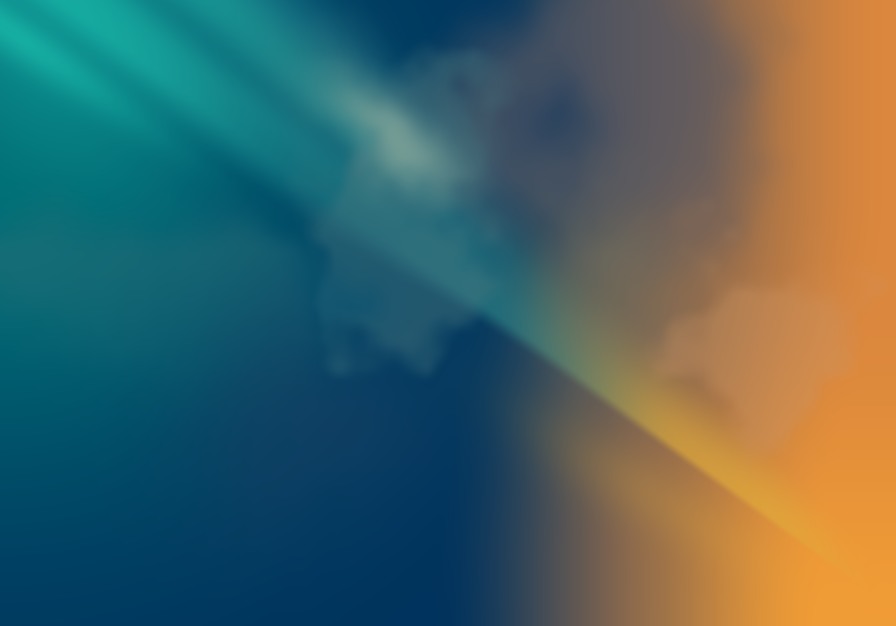
Reproduce this background procedurally as a WebGL 1 fragment shader.

```glsl
precision highp float;
// Soft teal-to-orange sky crossed by a fan of light from upper left to lower right.
// A cool/warm gradient is lit by rays measured as slopes about one apex,
// then veiled with elliptical clouds whose rims and density follow noise.
uniform vec2 u_resolution;

const float ASPECT = 1.43;
const vec2 APEX = vec2(1.673, -0.152);

const vec3 NAVY = vec3(0.0, 0.19, 0.36);
const vec3 SEA = vec3(0.0, 0.43, 0.46);
const vec3 TEAL = vec3(0.09, 0.70, 0.65);
const vec3 LAGOON = vec3(0.15, 0.52, 0.54);
const vec3 AZURE = vec3(0.07, 0.44, 0.55);
const vec3 GOLD = vec3(0.88, 0.67, 0.23);
const vec3 BROWN = vec3(0.50, 0.39, 0.31);
const vec3 ORANGE = vec3(0.86, 0.53, 0.24);
const vec3 AMBER = vec3(0.94, 0.61, 0.21);
const vec3 MIST = vec3(0.56, 0.68, 0.62);
const vec3 SLATE = vec3(0.33, 0.34, 0.39);

float hash(vec2 p) {
  vec3 q = fract(vec3(p.xyx) * 0.1031);
  q += dot(q, q.yzx + 33.33);
  return fract((q.x + q.y) * q.z);
}

float noise(vec2 p) {
  vec2 i = floor(p);
  vec2 f = fract(p);
  f = f * f * (3.0 - 2.0 * f);
  float low = mix(hash(i), hash(i + vec2(1.0, 0.0)), f.x);
  float high = mix(hash(i + vec2(0.0, 1.0)), hash(i + 1.0), f.x);
  return mix(low, high, f.y);
}

float fbm(vec2 p) {
  float sum = 0.0;
  float amp = 0.5;
  for (int i = 0; i < 3; i++) {
    sum += amp * noise(p);
    p = p * 2.03 + 7.1;
    amp *= 0.45;
  }
  return sum;
}

float bell(float x, float center, float width) {
  float d = (x - center) / width;
  return exp(-d * d);
}

// Elliptical soft spot, tilted by an angle in radians
float spot(vec2 p, vec2 center, vec2 radius, float angle) {
  float c = cos(angle);
  float s = sin(angle);
  vec2 d = p - center;
  d = vec2(c * d.x + s * d.y, c * d.y - s * d.x) / radius;
  return exp(-dot(d, d));
}

// Cloud body: an ellipse eroded and extended by signed noise
float cloud(vec2 p, vec2 center, vec2 radius, float grain) {
  return smoothstep(0.0, 0.65, 1.0 - length((p - center) / radius) + grain);
}

vec3 skyColor(vec2 p) {
  vec3 cool = mix(NAVY, SEA, spot(p, vec2(0.0, 0.70), vec2(0.54, 0.52), 0.0));
  vec3 warm = mix(ORANGE, AMBER, 1.0 - smoothstep(0.0, 0.5, p.y));
  float rise = smoothstep(0.1, 0.7, p.y);
  float start = 0.69 + 0.08 * rise;
  vec3 sky = mix(cool, BROWN, smoothstep(start, start + 0.34, p.x));
  float dawn = 0.92 + 0.11 * rise;
  return mix(sky, warm, smoothstep(dawn, dawn + 0.40, p.x));
}

vec3 addRays(vec3 col, vec2 p) {
  float slope = (p.y - APEX.y) / (APEX.x - p.x);
  float along = smoothstep(0.3, 1.0, p.x);

  // Side ray at the upper left and faint warm ray at the lower right
  float side = 0.65 * bell(slope, 0.668, 0.03) + 0.35 * bell(slope, 0.63, 0.08);
  col = mix(col, TEAL, side * (1.0 - smoothstep(0.02, 0.42, p.x)));
  float lower = bell(slope, 0.57, 0.09) * bell(p.x, 1.02, 0.19);
  col = mix(col, GOLD, 0.20 * lower);

  // Main beam: lower edge sharpens along the way, slow upper falloff, one dark streak
  float edge = 0.70 + 0.025 * smoothstep(0.5, 0.9, p.x);
  float blur = mix(0.034, 0.018, along);
  float beam = smoothstep(edge - blur, edge + blur, slope);
  beam *= 1.0 - smoothstep(mix(0.87, 0.74, along), mix(1.12, 1.0, along), slope);
  beam *= 1.0 - 0.38 * bell(slope, 0.81, 0.032) * (1.0 - along);
  beam *= 1.0 - 0.35 * bell(slope, 0.72, 0.06) * bell(p.x, 0.48, 0.16);
  vec3 light = mix(TEAL, LAGOON, smoothstep(0.1, 0.7, p.x));
  light = mix(light, AZURE, smoothstep(0.87, 1.03, slope) * (1.0 - along));
  light = mix(light, GOLD, smoothstep(0.80, 1.10, p.x));
  float power = mix(0.92, 0.66, smoothstep(0.0, 0.75, p.x));
  power *= 1.0 - smoothstep(1.22, 1.42, p.x);
  return mix(col, light, beam * power);
}

vec3 addClouds(vec3 col, vec2 p) {
  float broad = 1.6 * (fbm(p * 5.0 + 3.0) - 0.41);
  float fine = 2.2 * (fbm(p * 9.0 + 11.0) - 0.41);
  vec2 q = p + 0.06 * vec2(broad, fine);

  // Low left bank, fading downward into a blue haze
  float bank = cloud(p, vec2(0.23, 0.46), vec2(0.42, 0.24), broad) * smoothstep(0.28, 0.62, p.y);
  col = mix(col, vec3(0.16, 0.43, 0.47), 0.50 * bank);
  col = mix(col, vec3(0.10, 0.25, 0.39), 0.55 * spot(q, vec2(0.50, 0.32), vec2(0.20, 0.17), 0.0));

  // Grey bank toward the upper right with dark hollows
  col = mix(col, SLATE, 0.72 * cloud(p, vec2(0.94, 0.83), vec2(0.35, 0.28), 0.6 * broad));
  col = mix(col, vec3(0.12, 0.24, 0.37), 0.65 * spot(q, vec2(0.90, 0.79), vec2(0.06, 0.08), 0.0));

  // Central wisps and the warm veils to their right
  float wisps = cloud(p, vec2(0.65, 0.67), vec2(0.19, 0.23), fine);
  col = mix(col, vec3(0.27, 0.46, 0.49), 0.48 * wisps);
  col = mix(col, vec3(0.52, 0.49, 0.37), 0.45 * spot(q, vec2(0.97, 0.54), vec2(0.13, 0.14), 0.0));
  col = mix(col, vec3(0.80, 0.58, 0.38), 0.40 * cloud(p, vec2(1.24, 0.45), vec2(0.17, 0.20), fine));
  col = mix(col, vec3(0.02, 0.31, 0.43), 0.55 * spot(q, vec2(0.54, 0.55), vec2(0.06, 0.05), 0.0));

  // Pale glow where the beam meets the cloud
  return mix(col, MIST, 0.72 * spot(q, vec2(0.625, 0.785), vec2(0.13, 0.06), -0.65));
}

void main() {
  vec2 p = gl_FragCoord.xy / u_resolution * vec2(ASPECT, 1.0);
  vec3 col = addClouds(addRays(skyColor(p), p), p);
  gl_FragColor = vec4(clamp(col, 0.0, 1.0), 1.0);
}
```
